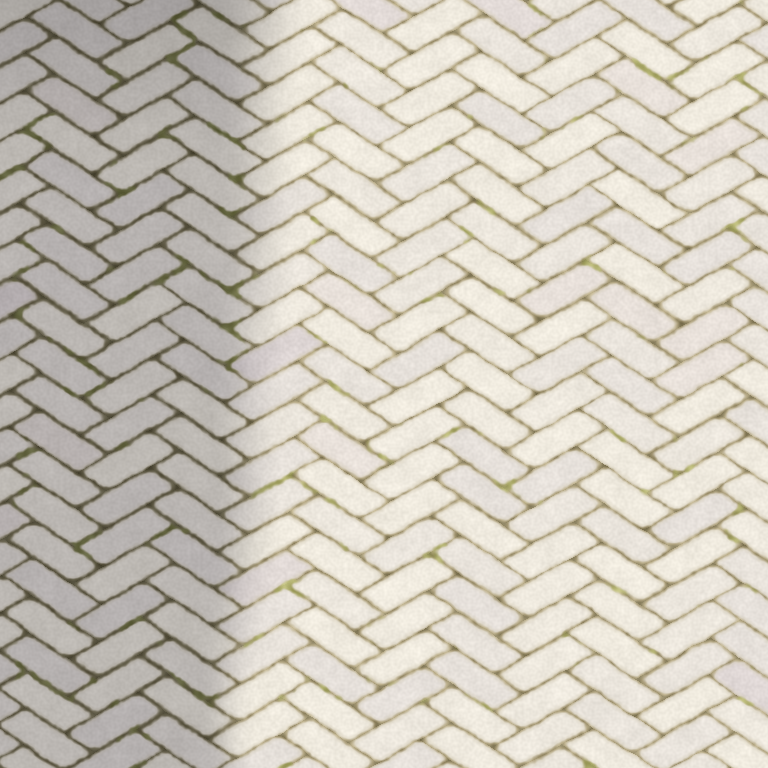
This texture is drawn by a three.js fragment shader. Its source:

```glsl
// Pale herringbone brick paving with mossy joints and a soft shadow on the left.
varying vec2 vUv;

// Paving layout in canvas units: one brick length along each diagonal.
const vec2 FALLING = vec2(0.0898, -0.0599);
const vec2 RISING = vec2(0.0951, 0.0534);
const vec2 ORIGIN = vec2(0.392, 0.675);
const float LENGTH = 2.332; // brick length, in brick widths

const vec3 CREAM = vec3(0.942, 0.922, 0.876);
const vec3 LILAC = vec3(0.902, 0.880, 0.858);
const vec3 EDGE = vec3(0.82, 0.785, 0.70);
const vec3 JOINT = vec3(0.68, 0.63, 0.49);
const vec3 DEEP_JOINT = vec3(0.55, 0.51, 0.38);
const vec3 MOSS = vec3(0.68, 0.69, 0.40);
const vec3 FACE_SHADE = vec3(0.788, 0.788, 0.805);
const vec3 JOINT_SHADE = vec3(0.55, 0.56, 0.56);

float hash(vec2 p) {
  vec3 q = fract(vec3(p.xyx) * 0.1031);
  q += dot(q, q.yzx + 33.33);
  return fract((q.x + q.y) * q.z);
}

vec2 gradient(vec2 cell) {
  float angle = 6.28318 * hash(cell);
  return vec2(cos(angle), sin(angle));
}

// Gradient noise, roughly -0.7 to 0.7.
float noise(vec2 p) {
  vec2 i = floor(p);
  vec2 f = p - i;
  vec2 w = f * f * f * (f * (f * 6.0 - 15.0) + 10.0);
  vec2 e = vec2(1.0, 0.0);
  float low = mix(dot(gradient(i), f), dot(gradient(i + e.xy), f - e.xy), w.x);
  float high = mix(dot(gradient(i + e.yx), f - e.yx), dot(gradient(i + e.xx), f - e.xx), w.x);
  return mix(low, high, w.y);
}

float cross2(vec2 a, vec2 b) {
  return a.x * b.y - a.y * b.x;
}

// Canvas position to brick widths along the two diagonals.
vec2 toPaving(vec2 p) {
  vec2 q = p - ORIGIN;
  return LENGTH * vec2(cross2(q, RISING), cross2(FALLING, q)) / cross2(FALLING, RISING);
}

// Returns position in the brick (xy: along, across) and the brick id (zw).
vec4 herringbone(vec2 p) {
  float column = floor((p.x + p.y) / (2.0 * LENGTH));
  vec2 q = p - column * LENGTH;
  float row = -floor(q.y);
  float along = q.x - row;
  if (along >= 0.0 && along < LENGTH) {
    return vec4(along, fract(q.y), 2.0 * column, row);
  }
  // Rising bricks may reach over from the column before.
  q.x -= LENGTH;
  row = floor(q.x);
  if (q.y + row < 0.0 || q.y + row >= LENGTH) {
    column -= 1.0;
    q += LENGTH;
    row = floor(q.x);
  }
  return vec4(q.y + row, fract(q.x), 2.0 * column + 1.0, row);
}

float roundedBox(vec2 p, vec2 halfSize, float radius) {
  vec2 d = abs(p) - halfSize + radius;
  return length(max(d, 0.0)) + min(max(d.x, d.y), 0.0) - radius;
}

// Signed distance to a slightly uneven brick, negative inside.
float brickDistance(vec2 local, vec2 id) {
  vec2 size = vec2(LENGTH, 1.0);
  vec2 shift = 0.03 * (vec2(hash(id + 71.0), hash(id + 93.0)) - 0.5);
  float gap = mix(0.022, 0.05, hash(id + 57.0));
  float radius = mix(0.13, 0.28, hash(id + 119.0));
  return roundedBox(local - 0.5 * size - shift, 0.5 * size - gap, radius);
}

// Face colour: a tone per brick, soft stains and fine grain.
vec3 brickColor(vec2 p, vec2 id) {
  float tone = hash(id + 211.0);
  vec3 color = mix(CREAM, LILAC, smoothstep(0.2, 1.0, tone));
  color -= vec3(0.03, 0.04, 0.02) * step(0.93, hash(id + 307.0));
  color += 0.03 * noise(p * 30.0 + 8.0 * tone);
  return color + 0.025 * noise(p * 100.0) + 0.04 * noise(p * 230.0);
}

// Shadow amount: full on the left, fading across a slanted edge.
float shadow(vec2 p) {
  float edge = 0.302 + 0.045 * p.y + 0.02 * noise(vec2(p.y * 5.0, 3.7));
  float blur = mix(0.038, 0.065, p.y);
  return 1.0 - smoothstep(edge - blur, edge + blur, p.x);
}

void main() {
  vec2 wobble = vec2(noise(vUv * 45.0), noise(vUv * 45.0 + 31.0));
  vec2 drift = vec2(noise(vUv * 7.0 + 5.0), noise(vUv * 7.0 + 47.0));
  vec4 brick = herringbone(toPaving(vUv + 0.0022 * wobble + 0.003 * drift));
  vec2 id = brick.zw + 150.0;
  float d = brickDistance(brick.xy, id) + 0.035 * noise(vUv * 150.0);
  float shade = shadow(vUv);

  // Brick faces with worn, warmer rims.
  vec3 face = brickColor(vUv, id);
  face = mix(face, EDGE, 0.5 * smoothstep(-0.16, 0.0, d));
  face *= mix(vec3(1.0), FACE_SHADE, shade);

  // Sandy joints, darker where they widen, with sparse flecks of moss.
  float patches = noise(vUv * 15.0 + 12.0) + 0.35 * noise(vUv * 70.0);
  float moss = smoothstep(0.26, 0.5, patches + 0.08 * shade);
  vec3 joint = mix(JOINT, DEEP_JOINT, smoothstep(0.02, 0.12, d));
  joint = mix(joint, MOSS, 0.75 * moss) + 0.18 * noise(vUv * 85.0);
  joint *= mix(vec3(1.0), JOINT_SHADE, shade);

  float spread = 0.03 * moss + 0.012 * shade;
  vec3 color = mix(face, joint, smoothstep(-0.055, 0.05, d + spread));
  color *= 1.0 - 0.1 * shade * smoothstep(0.75, 1.05, vUv.y);
  gl_FragColor = vec4(color, 1.0);
}
```
